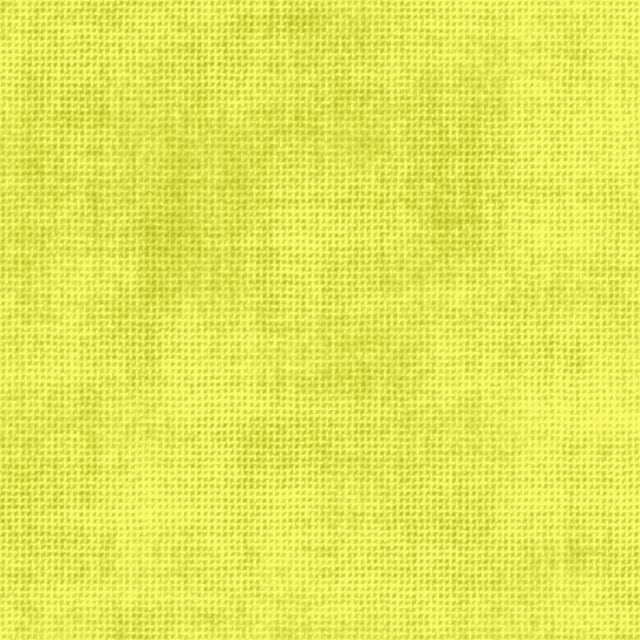
This texture is drawn by a WebGL 1 fragment shader. Its source:

```glsl
precision highp float;

uniform vec2 u_resolution;

const float PI = 3.14159265;
const vec2 THREADS = vec2(98.0, 94.0);
const vec3 HOLE_COLOR = vec3(0.74, 0.76, 0.17);
const vec3 THREAD_COLOR = vec3(0.97, 0.98, 0.425);

float hash(vec2 p) {
  vec3 q = fract(vec3(p.xyx) * 0.1031);
  q += dot(q, q.yzx + 33.33);
  return fract((q.x + q.y) * q.z);
}

float noise(vec2 p) {
  vec2 cell = floor(p);
  vec2 f = fract(p);
  f = f * f * (3.0 - 2.0 * f);
  float low = mix(hash(cell), hash(cell + vec2(1.0, 0.0)), f.x);
  float high = mix(hash(cell + vec2(0.0, 1.0)), hash(cell + vec2(1.0, 1.0)), f.x);
  return mix(low, high, f.y);
}

float signedNoise(vec2 p) {
  return 2.0 * noise(p) - 1.0;
}

// Height of the topmost thread in a plain weave; crossings sit on integers
float weaveHeight(vec2 t) {
  vec2 ridge = 0.5 + 0.5 * cos(2.0 * PI * t);
  float overUnder = 0.22 * cos(PI * t.x) * cos(PI * t.y);
  float slant = 0.16 * sin(2.0 * PI * t.x) * sin(2.0 * PI * t.y);
  return max(ridge.x + overUnder, ridge.y - overUnder) - slant;
}

// Slow brightness changes along individual threads
float threadWear(vec2 p, vec2 t) {
  float warp = signedNoise(vec2(t.x * 0.7, p.y * 7.0 + 20.0));
  float weft = signedNoise(vec2(p.x * 7.0 + 50.0, t.y * 0.7));
  return 0.5 * (warp + weft);
}

// Broad cloudy fading
float clouds(vec2 p) {
  return 0.6 * signedNoise(p * vec2(4.0, 5.0) + 7.0)
       + 0.4 * signedNoise(p * vec2(11.0, 14.0) + 31.0);
}

// Faint rectangular patches with one crisp edge and fading far sides
float patches(vec2 p) {
  float sum = 0.0;
  for (int i = 0; i < 7; i++) {
    float id = float(i) + 1.0;
    vec2 corner = vec2(hash(vec2(id, 3.0)), hash(vec2(id, 9.0)));
    vec2 size = 0.15 + 0.25 * vec2(hash(vec2(id, 15.0)), hash(vec2(id, 21.0)));
    vec2 d = (p - corner) / size;
    vec2 mask = smoothstep(-0.02, 0.02, d) * (1.0 - smoothstep(0.2, 1.0, d));
    sum += mask.x * mask.y * (mod(id, 2.0) * 2.0 - 1.0);
  }
  return sum;
}

// Short pale slubs lying along the weft
float slubs(vec2 p) {
  float streak = noise(vec2(p.x * 9.0, p.y * THREADS.y * 0.6) + 80.0);
  return smoothstep(0.84, 0.98, streak);
}

void main() {
  vec2 p = gl_FragCoord.xy / u_resolution;

  // Nearly straight thread paths with a small local jitter
  vec2 wobble = vec2(signedNoise(p * vec2(16.0, 30.0)),
                     signedNoise(p * vec2(30.0, 16.0) + 60.0));
  vec2 t = p * THREADS + 0.12 * wobble;

  // Fade the weave to its mean when threads become finer than pixels
  vec2 footprint = THREADS / u_resolution;
  float detail = 1.0 - smoothstep(0.35, 0.8, max(footprint.x, footprint.y));
  float contrast = 0.72 + 0.2 * signedNoise(p * 9.0 + 13.0);
  float weave = contrast * detail * (weaveHeight(t) - 0.73);

  float grain = signedNoise(t * 1.9 + 40.0) * detail;
  float tone = 0.69 + weave
             + 0.20 * threadWear(p, t)
             + 0.20 * clouds(p)
             + 0.12 * patches(p)
             + 0.12 * slubs(p)
             + 0.24 * grain;

  vec3 color = mix(HOLE_COLOR, THREAD_COLOR, clamp(tone, -0.1, 1.0));
  gl_FragColor = vec4(color, 1.0);
}
```
